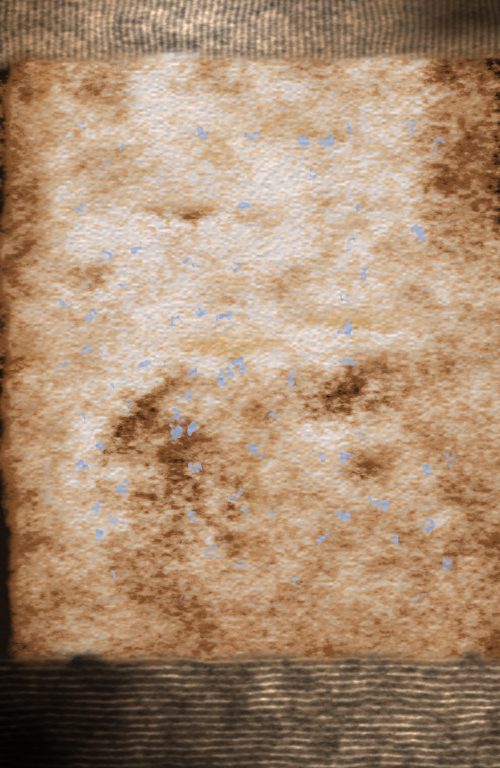
Write a Shadertoy shader that draws this texture.

```glsl
float hash(vec2 p) {
    vec3 q = fract(vec3(p.xyx) * 0.1031);
    q += dot(q, q.yzx + 33.33);
    return fract((q.x + q.y) * q.z);
}

float noise(vec2 p) {
    vec2 i = floor(p), f = fract(p);
    f = f * f * (3.0 - 2.0 * f);
    return mix(mix(hash(i), hash(i + vec2(1, 0)), f.x),
               mix(hash(i + vec2(0, 1)), hash(i + vec2(1, 1)), f.x), f.y);
}

float fbm(vec2 p) {
    float sum = 0.0, amp = 0.5;
    for (int i = 0; i < 5; i++) {
        sum += amp * noise(p);
        p = mat2(1.6, 1.2, -1.2, 1.6) * p + 17.3;
        amp *= 0.5;
    }
    return sum - 0.48;
}

// Soft tilted ellipse
float stain(vec2 p, vec2 center, vec2 radius, float tilt) {
    vec2 d = p - center;
    float c = cos(tilt), s = sin(tilt);
    d = vec2(c * d.x + s * d.y, c * d.y - s * d.x) / radius;
    return exp(-dot(d, d));
}

float falling(float a, float b, float x) {
    return 1.0 - smoothstep(a, b, x);
}

// Cream through tan and umber to near black
vec3 earthRamp(float t) {
    vec3 c = mix(vec3(0.88, 0.84, 0.82), vec3(0.80, 0.69, 0.57), smoothstep(0.0, 0.28, t));
    c = mix(c, vec3(0.70, 0.52, 0.36), smoothstep(0.25, 0.52, t));
    c = mix(c, vec3(0.49, 0.30, 0.16), smoothstep(0.48, 0.75, t));
    return mix(c, vec3(0.10, 0.07, 0.05), smoothstep(0.73, 1.1, t));
}

// Scattered ragged flecks, one per occupied cell
float flecks(vec2 p) {
    float cover = 0.0;
    vec2 g = p / 0.035;
    vec2 warp = vec2(noise(p * 150.0), noise(p * 150.0 + 40.0)) - 0.5;
    for (int j = -1; j <= 1; j++)
    for (int i = -1; i <= 1; i++) {
        vec2 id = floor(g) + vec2(i, j);
        vec2 center = id + vec2(hash(id + 3.1), hash(id + 8.7));
        float size = mix(0.08, 0.23, hash(id + 21.0)), here = step(hash(id + 55.0), 0.34);
        cover = max(cover, here * falling(size - 0.06, size + 0.05, length(g - center + warp * 0.5)));
    }
    return cover;
}

void mainImage(out vec4 fragColor, in vec2 fragCoord) {
    vec2 p = fragCoord / iResolution.y;
    float x = p.x;
    float cloud = fbm(p * 9.0);
    float patchy = fbm(p * vec2(26.0, 34.0) + 5.0);
    float grain = fbm(p * vec2(110.0, 180.0));
    vec2 q = p + 0.045 * vec2(cloud, patchy) + 0.02 * grain;

    // Worn ground: pale above, tan below, brown at the sides
    float wear = 0.18 + 0.17 * falling(0.20, 0.58, p.y);
    wear += 0.45 * cloud + 0.50 * patchy;
    wear -= 0.14 * stain(p, vec2(0.32, 0.76), vec2(0.19, 0.18), 0.0);
    wear += 0.34 * falling(0.0, 0.10, q.x) + 0.19 * smoothstep(0.54, 0.65, q.x);
    wear += 0.18 * falling(0.03, 0.09, q.x) * smoothstep(0.55, 0.75, p.y);
    wear += 0.32 * smoothstep(0.53, 0.58, q.x) * smoothstep(0.62, 0.76, q.y);
    wear += 0.20 * smoothstep(0.87, 0.93, q.y) + 0.14 * falling(0.14, 0.21, q.y);

    // Umber stains broken up by the grain
    float umber = 0.75 * stain(q, vec2(0.26, 0.72), vec2(0.08, 0.017), -0.05);
    umber += 0.85 * stain(q, vec2(0.46, 0.50), vec2(0.078, 0.042), 0.1);
    umber += 0.80 * stain(q, vec2(0.175, 0.455), vec2(0.078, 0.022), 0.8);
    umber += 0.75 * stain(q, vec2(0.245, 0.375), vec2(0.062, 0.088), -0.2);
    umber += 0.50 * stain(q, vec2(0.31, 0.345), vec2(0.015, 0.040), -0.4);
    umber += 0.60 * stain(q, vec2(0.49, 0.395), vec2(0.020, 0.016), 0.0);
    umber += 0.50 * stain(q, vec2(0.12, 0.645), vec2(0.035, 0.025), 0.5);
    umber += 0.45 * stain(q, vec2(0.025, 0.525), vec2(0.04, 0.02), 0.0);
    wear += umber * (0.46 + 0.9 * patchy + 0.5 * grain);
    wear -= 0.22 * stain(q, vec2(0.43, 0.425), vec2(0.045, 0.025), 0.0);
    wear = min(wear, 0.78);

    // Blackened margins
    wear += 0.55 * falling(0.0, 0.035, q.x) * falling(0.30, 0.42, p.y);
    wear += 0.30 * falling(0.0, 0.014, q.x) + 0.25 * smoothstep(0.635, 0.655, q.x) * smoothstep(0.5, 0.8, p.y);
    vec3 color = earthRamp(wear + 0.70 * grain);

    // Ochre glazes
    float ochre = stain(q, vec2(0.28, 0.55), vec2(0.075, 0.020), 0.0);
    ochre += stain(q, vec2(0.45, 0.585), vec2(0.065, 0.014), 0.0);
    ochre += 0.5 * stain(q, vec2(0.34, 0.83), vec2(0.11, 0.025), 0.2);
    ochre += 0.8 * stain(q, vec2(0.03, 0.525), vec2(0.045, 0.018), 0.0);
    ochre += 0.6 * stain(q, vec2(0.06, 0.87), vec2(0.018, 0.07), 0.0);
    ochre += 0.5 * stain(q, vec2(0.33, 0.38), vec2(0.015, 0.12), 0.0);
    color *= mix(vec3(1), vec3(0.94, 0.80, 0.55), clamp(ochre * (0.7 + patchy), 0.0, 1.0));

    // Blue flecks inside the central field
    float field = smoothstep(0.04, 0.09, x) * falling(0.57, 0.61, x)
                * smoothstep(0.20, 0.25, p.y) * falling(0.83, 0.87, p.y);
    color = mix(color, vec3(0.60, 0.68, 0.84), 0.8 * field * flecks(p));

    // Combed upper band with upright ridges
    float top = smoothstep(0.915, 0.935, p.y + 0.03 * patchy);
    float comb = 0.5 + 0.5 * cos(6.2832 * (x / 0.0088 + 0.9 * noise(p * vec2(12, 30))));
    vec3 band = mix(vec3(0.47, 0.37, 0.27), vec3(0.68, 0.61, 0.54),
                    stain(q, vec2(0.27, 0.97), vec2(0.16, 0.07), 0.0));
    band *= 1.0 - 0.60 * smoothstep(0.45, 0.60, q.x) * smoothstep(0.93, 0.97, q.y);
    band *= 0.85 + 0.30 * comb + 0.8 * patchy + 0.8 * grain;
    color = mix(color, band, 0.88 * top);

    // Raked lower band with wavy level ridges
    float base = falling(0.130, 0.155, p.y + 0.03 * patchy);
    float wave = p.y + 0.007 * noise(p * vec2(14, 18)) + 0.003 * noise(p * vec2(50, 35));
    float rake = pow(0.5 + 0.5 * cos(6.2832 * wave / 0.0105), 2.0);
    float light = smoothstep(0.02, 0.50, x + 0.35 * cloud + 0.8 * (p.y - 0.09));
    vec3 trough = mix(vec3(0.07, 0.05, 0.04), vec3(0.37, 0.30, 0.23), light);
    vec3 ridge = mix(vec3(0.24, 0.18, 0.13), vec3(0.72, 0.64, 0.54), light);
    band = mix(trough, ridge, rake * (0.65 + patchy)) * (1.0 + 0.9 * patchy + 0.9 * grain);
    color = mix(color, band, 0.93 * base);
    color *= 1.0 - 0.85 * stain(q, vec2(0.0, 0.02), vec2(0.19, 0.09), -0.2);

    // Raking light over the crusted surface
    float relief = noise(p * vec2(190, 300)) - noise((p + vec2(0.001, -0.003)) * vec2(190, 300));
    fragColor = vec4(clamp(color * (1.0 + 0.13 * relief + 0.25 * grain), 0.0, 1.0), 1.0);
}
```
